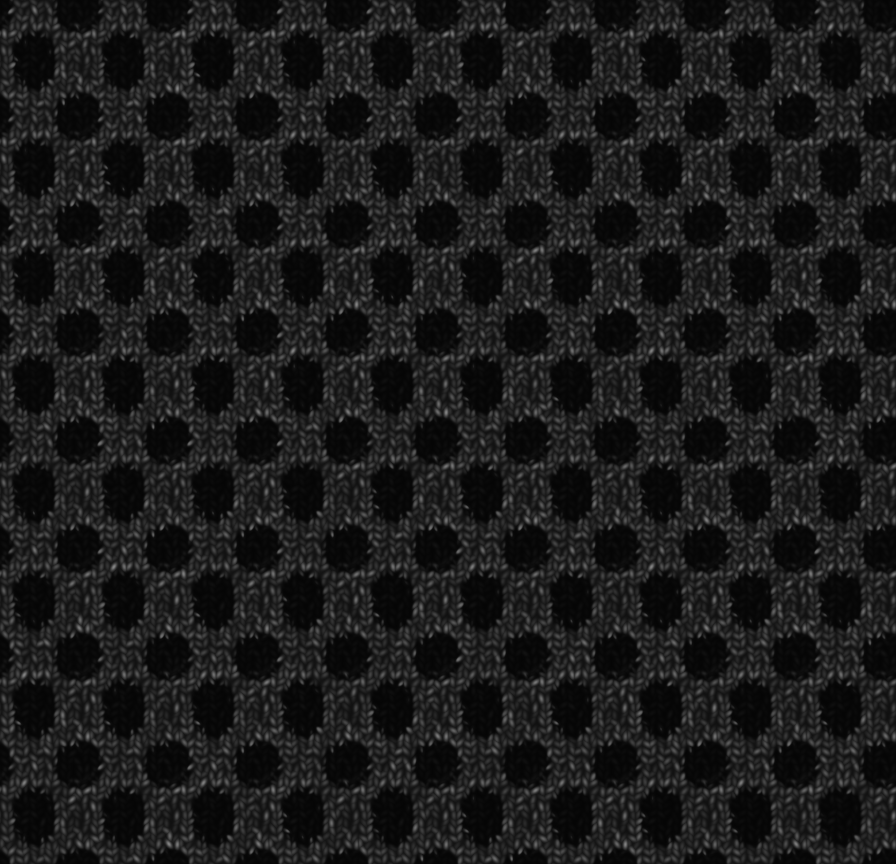
Write a Shadertoy shader that draws this texture.

```glsl
// Black knitted spacer mesh: staggered round and oval holes in a web of fine looped yarn.

const vec2 REPEATS = vec2(10.0, 8.0);   // pattern cells across and down
const vec2 STITCHES = vec2(12.0, 14.0); // yarn strands per cell

float hash(vec2 p) {
    vec3 q = fract(p.xyx * 0.1031);
    q += dot(q, q.yzx + 33.33);
    return fract((q.x + q.y) * q.z);
}

// Offset from the nearest hole centre, scaled so the rim has length 1
vec2 holeOffset(vec2 p, vec2 centre, vec2 radii) {
    return (fract(p - centre + 0.5) - 0.5) / radii;
}

// Rounded-box length: higher power gives squarer holes
float superLength(vec2 d, float power) {
    d = pow(abs(d) + 0.0001, vec2(power));
    return pow(d.x + d.y, 1.0 / power);
}

// Cellular noise of slanted strands, leaning alternately to form knit Vs
float yarn(vec2 p) {
    vec2 g = p * STITCHES;
    float light = 0.0;
    for (int j = -1; j <= 1; j++)
    for (int i = -1; i <= 1; i++) {
        vec2 id = floor(g) + vec2(i, j);
        vec2 local = mod(id, STITCHES);
        vec2 wrapped = mod(id, STITCHES * REPEATS);
        vec2 jitter = vec2(hash(local + 3.0), hash(local + 41.0)) - 0.5;
        vec2 d = g - id - 0.5 - 0.55 * jitter;

        float lean = mod(id.x, 2.0) < 1.0 ? -1.0 : 1.0;
        float angle = lean * 0.55 + 1.1 * (hash(local + 77.0) - 0.5);
        float c = cos(angle), s = sin(angle);
        d = vec2(c * d.x - s * d.y, s * d.x + c * d.y);

        float tone = mix(hash(local + 19.0), hash(wrapped + 7.0), 0.35);
        float strand = exp(-dot(d * d, vec2(11.0, 3.0)));
        light = max(light, strand * (0.25 + 0.95 * tone * tone));
    }
    return light;
}

void mainImage(out vec4 fragColor, in vec2 fragCoord) {
    vec2 p = fragCoord / iResolution.xy * REPEATS;
    float strands = yarn(p);

    // Holes, with rims made ragged by the loops crossing them
    vec2 roundOffset = holeOffset(p, vec2(0.87, 0.92), vec2(0.255, 0.205));
    vec2 ovalOffset = holeOffset(p, vec2(0.38, 0.44), vec2(0.225, 0.25));
    vec2 gapOffset = holeOffset(p, vec2(0.385, 0.195), vec2(0.09, 0.055));
    float roundHole = superLength(roundOffset, 2.1);
    float ovalHole = superLength(ovalOffset, 2.5);
    float rim = min(roundHole, ovalHole);
    float ragged = 0.3 * (strands - 0.35);
    float fabric = smoothstep(0.86, 1.14, rim + ragged);
    fabric *= mix(0.35, 1.0, smoothstep(0.6, 1.2, length(gapOffset) + ragged));

    // Lit web, slightly raised around the rims
    float raised = exp(-pow((rim - 1.25) / 0.2, 2.0));
    float web = (0.065 + 0.36 * strands) * (0.94 + 0.16 * raised);

    // Deep backing with a faint inner loop low in each round hole
    float low = smoothstep(0.2, 0.8, dot(roundOffset, vec2(0.4, -0.92)));
    float loopArc = low * exp(-pow((roundHole - 0.74) / 0.1, 2.0));
    float backing = 0.02 + 0.045 * strands + loopArc * (0.02 + 0.14 * strands);

    fragColor = vec4(vec3(mix(backing, web, fabric)), 1.0);
}
```
